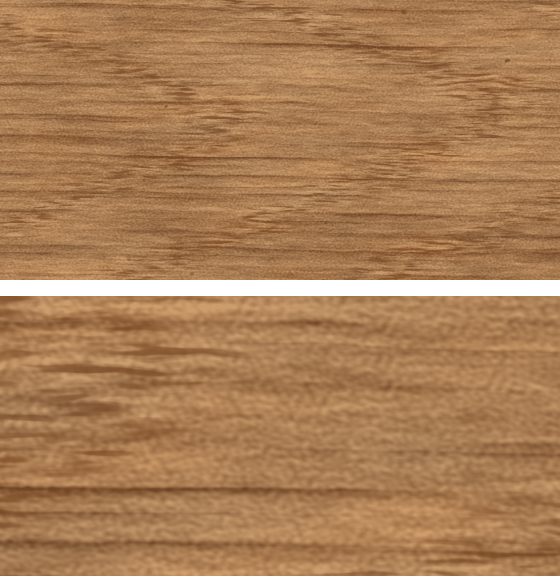
Top: the whole. Bottom: its middle third, enlarged.
A Shadertoy shader for this texture:

```glsl
#define DARK_WOOD vec3(0.53, 0.36, 0.22)
#define LIGHT_WOOD vec3(0.755, 0.575, 0.395)
#define PORE_COLOR vec3(0.47, 0.28, 0.14)
#define BASE_TONE 0.74
#define RING_SPACING 0.98
#define RING_OFFSET 0.83
#define ARCH_SLOPE 2.8
#define ARCH_ROUNDING 0.25
#define PORE_STRENGTH 0.72
#define LINE_STRENGTH 0.74
#define GRAIN_STRENGTH 0.62
#define SPECK_COUNT 5

vec2 hash2(vec2 p) {
    p = vec2(dot(p, vec2(127.1, 311.7)), dot(p, vec2(269.5, 183.3)));
    return fract(sin(p) * 43758.545);
}

float gradientAt(vec2 cell, vec2 offset) {
    return dot(hash2(cell) * 2.0 - 1.0, offset);
}

// Gradient noise, roughly -0.7 to 0.7
float noise(vec2 p) {
    vec2 i = floor(p), f = p - i;
    vec2 w = f * f * f * (f * (f * 6.0 - 15.0) + 10.0);
    vec2 e = vec2(1.0, 0.0);
    float low = mix(gradientAt(i, f), gradientAt(i + e.xy, f - e.xy), w.x);
    float high = mix(gradientAt(i + e.yx, f - e.yx), gradientAt(i + e.xx, f - e.xx), w.x);
    return mix(low, high, w.y);
}

// Nested arches pointing right, with edges frayed along the fibres
float archBand(vec2 p) {
    float d = p.y - 0.54 - 0.05 * p.x;
    float bend = length(vec2(ARCH_SLOPE * d, ARCH_ROUNDING)) - ARCH_ROUNDING;
    float u = p.x + bend + 0.22 * noise(vec2(p.x * 2.5, p.y * 48.0))
            + 0.12 * noise(p * vec2(2.0, 5.0) + 9.0);
    float ring = (fract((u - RING_OFFSET) / RING_SPACING + 0.5) - 0.5) * RING_SPACING;
    return smoothstep(-0.28, -0.02, ring) * (1.0 - smoothstep(0.02, 0.18, ring));
}

// Long dark lines, crisp above and fading below, broken along their length
float grainLines(vec2 p, float rows) {
    float y = p.y * rows;
    float row = floor(y);
    float center = 0.55 + 0.30 * hash2(vec2(row, rows)).x;
    float d = center - fract(y);
    float profile = smoothstep(-0.10, 0.02, d) * exp(-6.0 * max(d, 0.0));
    float strength = smoothstep(-0.25, 0.30, noise(vec2(p.x * 1.7 + row * 3.7, row * 7.31)));
    return profile * strength * smoothstep(0.0, 0.12, fract(y));
}

// Small scattered dark marks
float specks(vec2 p) {
    float mask = 0.0;
    for (int i = 0; i < SPECK_COUNT; i++) {
        vec2 h = hash2(vec2(float(i), 4.7));
        float r = length((p - h * vec2(2.0, 1.0)) * vec2(0.8, 1.0));
        r += 0.006 * noise(p * 90.0);
        mask = max(mask, (1.0 - smoothstep(0.001, 0.010, r)) * (0.3 + 0.4 * h.x));
    }
    return mask;
}

void mainImage(out vec4 fragColor, in vec2 fragCoord) {
    vec2 p = fragCoord / iResolution.y;

    // Fibres wander slightly and sink to the right
    vec2 q = p;
    q.y += 0.014 * p.x + 0.016 * noise(p * vec2(1.6, 3.0)) + 0.004 * noise(p * vec2(9.0, 14.0));

    // Soft tone and fibre streaks from wide to thin
    float tone = BASE_TONE;
    tone += 0.50 * noise(p * vec2(1.3, 3.5) + 5.0);
    tone += 0.36 * noise(q * vec2(2.2, 17.0) + 23.0);
    tone += 0.42 * noise(q * vec2(5.0, 52.0) + 17.0);
    tone += 0.46 * noise(q * vec2(15.0, 105.0) + 41.0);

    // Slanted fine grain
    vec2 slanted = vec2(100.0 * p.x + 65.0 * p.y, 140.0 * p.y - 35.0 * p.x);
    tone += GRAIN_STRENGTH * noise(slanted + 31.0);

    float lines = grainLines(q, 15.0) + 0.65 * grainLines(q + vec2(3.0, 0.37), 25.0);
    tone -= LINE_STRENGTH * lines;

    // Short pores and pale flecks gather in the arch bands
    float band = archBand(p);
    float streak = noise(q * vec2(10.0, 96.0)) + 0.6 * noise(q * vec2(23.0, 150.0) + 7.0);
    float pores = smoothstep(-0.04, 0.36, streak) * mix(0.12, 1.0, band);
    tone += band * (0.35 * smoothstep(0.05, 0.4, -streak) - 0.10);

    vec3 color = mix(DARK_WOOD, LIGHT_WOOD, clamp(tone, -0.4, 1.2));
    color = mix(color, PORE_COLOR, PORE_STRENGTH * pores);
    color += vec3(0.025, -0.004, -0.02) * noise(q * vec2(3.0, 12.0) + 61.0);
    color = mix(color, PORE_COLOR * 0.75, specks(p));
    fragColor = vec4(color, 1.0);
}
```
